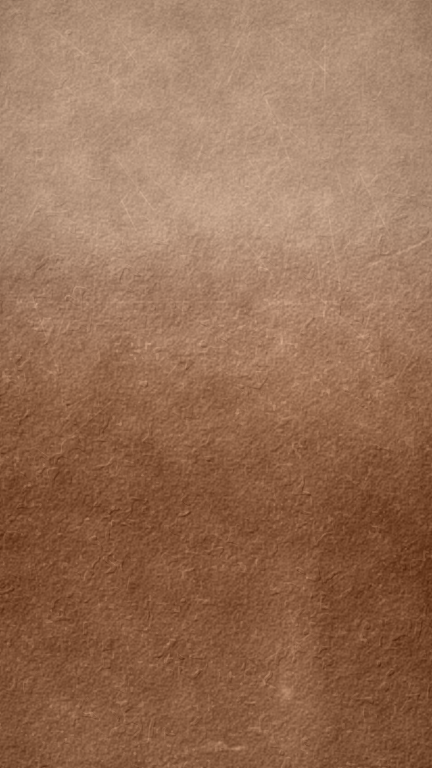
This texture is drawn by a Shadertoy shader. Its source:

```glsl
// Worn brown leather: a pale, dusty upper half fading into deep russet.
// Stacked colour ramps and soft stains give the tone; embossed value noise
// gives grain and flakes, and hashed line segments give the scratches.

float hash(vec2 p) {
    vec3 q = fract(vec3(p.xyx) * 0.1031);
    q += dot(q, q.yzx + 33.33);
    return fract((q.x + q.y) * q.z);
}

float noise(vec2 p) {
    vec2 cell = floor(p), f = fract(p);
    f = f * f * (3.0 - 2.0 * f);
    return mix(mix(hash(cell), hash(cell + vec2(1, 0)), f.x),
               mix(hash(cell + vec2(0, 1)), hash(cell + vec2(1, 1)), f.x), f.y);
}

float fbm(vec2 p) {
    float sum = 0.0, weight = 0.5;
    for (int i = 0; i < 5; i++) {
        sum += weight * noise(p);
        p = mat2(0.8, 0.6, -0.6, 0.8) * p * 2.03 + 17.0;
        weight *= 0.5;
    }
    return sum;
}

// Soft elliptical stain, one at its centre.
float stain(vec2 uv, vec2 centre, vec2 radius) {
    vec2 d = (uv - centre) / radius;
    return exp(-dot(d, d));
}

// Thin wavering line from a to b, broken up and fading toward its ends.
float scratch(vec2 p, vec2 a, vec2 b, float width) {
    vec2 ab = b - a;
    float t = clamp(dot(p - a, ab) / dot(ab, ab), 0.0, 1.0);
    float d = length(p - a - ab * t);
    float fade = smoothstep(0.0, 0.15, t) * smoothstep(1.0, 0.8, t);
    return fade * smoothstep(width, 0.0, d) * (0.15 + 0.85 * noise(p * 90.0));
}

float scatteredScratches(vec2 p, float aspect) {
    float sum = 0.0;
    for (int i = 0; i < 80; i++) {
        float k = float(i);
        vec2 mid = vec2(hash(vec2(k, 3.0)) * aspect, hash(vec2(k, 7.0)));
        mid.y = mix(mid.y, 1.0, 0.3 * hash(vec2(k, 11.0)));
        float lean = mix(0.7, 2.5, hash(vec2(k, 19.0)));
        if (mid.y < 0.55) lean = mix(0.5, 1.15, hash(vec2(k, 23.0)));
        float reach = mix(0.015, 0.09, hash(vec2(k, 29.0)));
        vec2 along = reach * vec2(cos(lean), sin(lean));
        sum += scratch(p, mid - along, mid + along, 0.002) * mix(0.3, 0.8, hash(vec2(k, 31.0)));
    }
    return sum;
}

// Fine pores plus sparse raised flakes.
float leatherHeight(vec2 p) {
    float pores = 0.5 * noise(p * 190.0) + 0.5 * noise(p.yx * 330.0 + 9.0);
    vec2 warp = vec2(noise(p * 80.0), noise(p * 80.0 + 41.0)) * 0.015;
    float flakes = smoothstep(0.6, 0.8, noise((p + warp) * 115.0 + 23.0));
    return pores + 0.5 * flakes * smoothstep(0.25, 0.75, noise(p * 38.0 + 60.0));
}

// Main vertical fade, from the bottom edge to the top.
vec3 baseColor(float y) {
    vec3 c = mix(vec3(0.535, 0.365, 0.255), vec3(0.5, 0.32, 0.21), smoothstep(0.0, 0.27, y));
    c = mix(c, vec3(0.575, 0.4, 0.285), smoothstep(0.30, 0.51, y));
    c = mix(c, vec3(0.655, 0.5, 0.4), smoothstep(0.46, 0.63, y));
    c = mix(c, vec3(0.705, 0.577, 0.483), smoothstep(0.58, 0.74, y));
    return mix(c, vec3(0.685, 0.56, 0.465), smoothstep(0.82, 1.0, y));
}

void mainImage(out vec4 fragColor, in vec2 fragCoord) {
    vec2 uv = fragCoord / iResolution.xy;
    float aspect = iResolution.x / iResolution.y;
    vec2 p = vec2(uv.x * aspect, uv.y);

    // Base tone with a slightly uneven fade line
    float cloud = fbm(p * 8.0) - 0.48;
    float mottle = fbm(p * 38.0 + 5.0) - 0.48;
    vec3 color = baseColor(uv.y + 0.035 * cloud + 0.03 * mottle);

    // Broad light and dark areas
    float tone = 0.035 * stain(uv, vec2(0.5, 0.72), vec2(0.38, 0.07));
    tone += 0.045 * stain(uv, vec2(0.66, 0.55), vec2(0.09, 0.08));
    tone += 0.025 * stain(uv, vec2(0.9, 0.56), vec2(0.2, 0.05));
    tone += 0.045 * stain(uv, vec2(0.68, 0.1), vec2(0.07, 0.2));
    tone -= 0.045 * stain(uv, vec2(0.05, 0.65), vec2(0.2, 0.06));
    tone -= 0.025 * stain(uv, vec2(0.0, 0.36), vec2(0.25, 0.18));
    tone -= 0.03 * stain(uv, vec2(1.0, 0.85), vec2(0.2, 0.2));
    // Dark panel at the lower right with a soft left edge
    float panel = smoothstep(0.70, 0.765, uv.x + 0.03 * mottle);
    tone -= 0.045 * panel * smoothstep(0.46, 0.30, uv.y) * smoothstep(-0.15, 0.15, uv.y);
    // Edge shading
    vec2 rim = abs(uv - 0.5) * 2.0;
    tone -= 0.04 * pow(rim.x, 6.0) + 0.03 * pow(rim.y, 16.0);
    tone += 0.045 * cloud + 0.10 * mottle;

    // Embossed grain, roughest below the pale area
    vec2 lightStep = vec2(-0.0014, 0.0019);
    float relief = leatherHeight(p) - leatherHeight(p + lightStep);
    float rough = mix(0.085, 0.155, smoothstep(0.78, 0.58, uv.y));
    tone += rough * relief + 0.07 * (noise(p * 400.0) - 0.5);
    float fleck = smoothstep(0.72, 0.92, noise(p * 210.0 + 70.0)) * noise(p * 45.0);
    tone += 0.10 * fleck * smoothstep(0.85, 0.5, uv.y);

    // Scratches and long creases
    float lines = scatteredScratches(p, aspect);
    lines += scratch(p, vec2(0.46, 0.645), vec2(0.60, 0.705), 0.003);
    lines += 0.5 * scratch(p, vec2(-0.06, 0.606), vec2(0.64, 0.608), 0.0022);
    lines += 0.7 * scratch(p, vec2(0.05, 0.98), vec2(0.2, 0.85), 0.0025);
    lines += 0.7 * scratch(p, vec2(0.32, 0.94), vec2(0.385, 0.77), 0.0025);
    tone += 0.095 * lines;

    // Small worn spots near the bottom
    vec2 torn = uv + vec2(0.0, 0.014 * (noise(p * 90.0) - 0.5));
    tone += 0.2 * stain(torn, vec2(0.53, 0.028), vec2(0.06, 0.0025)) * noise(p * 120.0 + 3.0);
    tone += 0.2 * stain(uv, vec2(0.66, 0.1), vec2(0.014, 0.014)) * noise(p * 150.0);

    color += tone * vec3(1.0, 0.97, 0.92);
    fragColor = vec4(clamp(color, 0.0, 1.0), 1.0);
}
```
